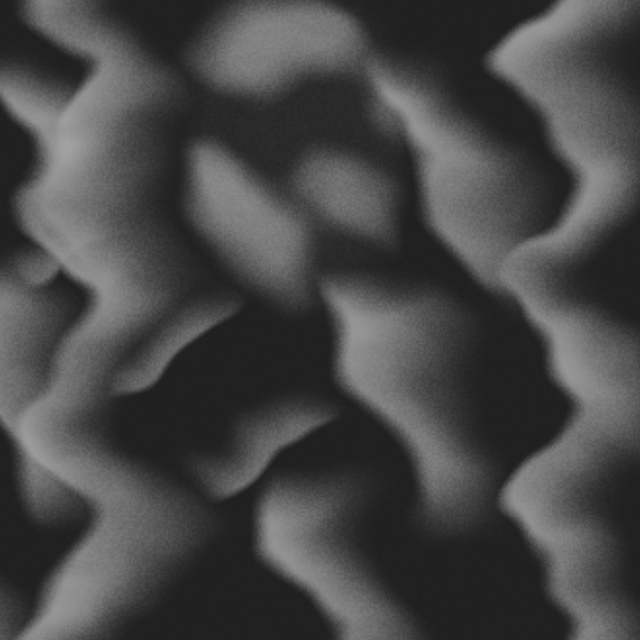
A WebGL 2 fragment shader for this texture:

```glsl
#version 300 es
precision highp float;
// Winding grey ridges with crisp left edges and soft grainy right slopes over a dark plain.

#define DARK 0.128
#define RELIEF 0.45
#define RIDGE_GAP 0.76
#define RIDGE_WIDTH 0.20
#define MEANDER 0.055
#define MEANDER_RATE 18.0
#define BRANCH_LEAN 0.48
#define BRANCH_WIDTH 0.23
#define LUMP_SCALE 8.5
#define GRAIN_SCALE 330.0
#define GRAIN 0.05

uniform vec2 u_resolution;
out vec4 fragColor;

float hash(vec2 p) {
    vec3 q = fract(vec3(p.xyx) * 0.1031);
    q += dot(q, q.yzx + 33.33);
    return fract((q.x + q.y) * q.z);
}

float valueNoise(vec2 p) {
    vec2 cell = floor(p), f = fract(p);
    f = f * f * (3.0 - 2.0 * f);
    float low = mix(hash(cell), hash(cell + vec2(1, 0)), f.x);
    float high = mix(hash(cell + vec2(0, 1)), hash(cell + vec2(1, 1)), f.x);
    return mix(low, high, f.y);
}

// Soft cellular noise: a rounded bump around each jittered cell point
float cellLumps(vec2 p) {
    vec2 cell = floor(p);
    float sum = 0.0;
    for (int y = -1; y <= 1; y++)
    for (int x = -1; x <= 1; x++) {
        vec2 c = cell + vec2(x, y);
        vec2 d = c + vec2(hash(c), hash(c + 47.0)) - p;
        sum += exp(-5.0 * dot(d, d));
    }
    return 1.0 - exp(-1.5 * sum);
}

// Triangle wave with rounded corners, from -1 to 1
float zigzag(float t) {
    return asin(0.92 * sin(t)) / 1.168;
}

// Cross-section: quick rise at the left, long fade to the right
float slope(float d, float width) {
    return smoothstep(-0.008, 0.036, d) * (1.0 - smoothstep(0.12 * width, width, d));
}

float fourth(float v) {
    return v * v * v * v;
}

float mainRidge(vec2 p, float i) {
    float left = 0.07 + RIDGE_GAP * i
        + MEANDER * zigzag(MEANDER_RATE * p.y - 1.6 + 2.7 * i)
        + 0.016 * zigzag(37.0 * p.y + 2.0 * i);
    float width = RIDGE_WIDTH * (1.0 + 0.22 * sin(11.0 * p.y + 4.0 * i));
    float shine = 0.87 + 0.13 * sin(25.0 * p.y + 3.0 * i);
    return shine * slope(p.x - left, width);
}

// Short leaning ridge that starts at its top point and dies out below
float branch(vec2 p, vec2 top, float seed) {
    float fall = top.y - p.y;
    float left = top.x + BRANCH_LEAN * fall + 0.022 * zigzag(27.0 * fall + seed);
    float span = smoothstep(-0.04, 0.06, fall) * (1.0 - smoothstep(0.28, 0.42, fall));
    float width = BRANCH_WIDTH * (0.9 + 0.15 * sin(14.0 * fall + seed));
    return span * (0.9 + 0.1 * sin(19.0 * fall)) * slope(p.x - left, width);
}

// Tapering diagonal spur with its crisp side to the lower right
float spur(vec2 p, vec2 root) {
    vec2 d = p - root;
    float along = dot(d, vec2(0.8, 0.6));
    float across = dot(d, vec2(-0.6, 0.8)) + 0.008 * sin(40.0 * along);
    float span = smoothstep(-0.05, 0.03, along) * (1.0 - smoothstep(0.14, 0.24, along));
    float body = smoothstep(0.0, 0.018, across) * (1.0 - smoothstep(0.015, 0.085, across));
    return 0.65 * span * body;
}

void main() {
    vec2 uv = gl_FragCoord.xy / u_resolution;

    // Layered sines bend every outline
    vec2 p = uv;
    p += 0.010 * sin(vec2(21.0, 17.0) * uv.yx + 2.0 * sin(9.0 * uv));
    p += 0.004 * sin(vec2(53.0, 47.0) * uv.yx + 3.0 * sin(19.0 * uv));

    // A fourth-power sum joins the parts smoothly
    float total = 0.0;
    for (int i = 0; i < 2; i++) total += fourth(mainRidge(p, float(i)));
    for (int column = 0; column < 2; column++)
    for (int j = -1; j < 2; j++) {
        vec2 top = vec2(0.47, 0.57) - vec2(0.09, 0.33) * float(j);
        top.x -= 0.60 * float(column);
        total += fourth(branch(p, top, float(j) * 2.3 + float(column)));
    }
    for (int k = 0; k < 3; k++)
        total += fourth(spur(p, vec2(0.05, 0.53) + vec2(0.15, -0.15) * float(k)));

    // Lumpy patch with dark hollows
    vec2 diagonal = vec2(0.8 * p.x + 0.6 * p.y, 0.7 * (0.8 * p.y - 0.6 * p.x));
    float lumps = cellLumps(diagonal * LUMP_SCALE + 20.0);
    float reach = length((p - vec2(0.46, 0.78)) / vec2(0.19, 0.27));
    float patchMask = 1.0 - smoothstep(0.72, 1.08, reach);
    total += fourth(patchMask * (0.08 + 0.78 * smoothstep(0.3, 0.95, lumps)));

    float level = min(sqrt(sqrt(total)), 1.08);

    // Faint mottling, then grain that is strongest on the fading slopes
    level *= 0.96 + 0.08 * valueNoise(uv * vec2(28.0, 44.0));
    float grain = valueNoise(uv * GRAIN_SCALE) - 0.5;
    float fading = 4.0 * level * max(1.0 - level, 0.0);
    float grey = DARK + RELIEF * level + GRAIN * grain * (0.2 + fading);
    fragColor = vec4(vec3(grey), 1.0);
}
```
